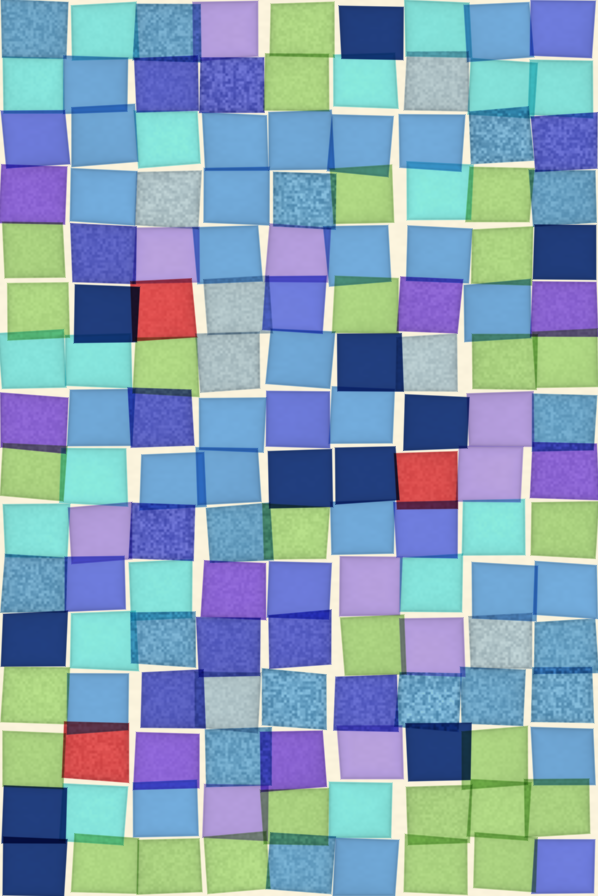
Give the GLSL for this pattern, as a Shadertoy shader.

```glsl
// A mosaic of translucent cut-paper tiles, 9 across and 16 down, on cream paper.
// Each pixel multiplies in the wonky four-sided tiles of its 3x3 neighbour cells;
// hashes pick every tile's place, outline, colour and grain.

#define GRID vec2(9.0, 16.0)      // tiles across and down
#define HALF_SIZE vec2(0.572, 0.506) // half tile, in row heights
#define SHIFT vec2(0.13, 0.095)   // random offset of a tile
#define SIDE_JITTER 0.035         // random push of each side
#define SIDE_SLOPE 0.055          // random slant of each side
#define TURN 0.05                 // random rotation
#define SOFTNESS 0.018            // edge blur
#define GRAIN_SCALE 21.0          // speckles per row height
#define RIM_SHADE 0.10            // darkening towards the rim
#define PAPER vec3(0.985, 0.955, 0.865)

const int COLOURS = 13;

// green, cyan, blue, grey-blue, steel, indigo, periwinkle,
// violet, lavender, navy, red, pink, khaki
const vec3 PALETTE[COLOURS] = vec3[](
    vec3(0.67, 0.85, 0.57), vec3(0.52, 0.92, 0.98), vec3(0.44, 0.68, 0.96),
    vec3(0.68, 0.78, 0.88), vec3(0.40, 0.64, 0.86), vec3(0.34, 0.38, 0.86),
    vec3(0.43, 0.50, 0.98), vec3(0.54, 0.40, 0.94), vec3(0.71, 0.64, 0.99),
    vec3(0.13, 0.25, 0.56), vec3(0.86, 0.31, 0.34), vec3(0.96, 0.63, 0.87),
    vec3(0.84, 0.78, 0.51));

// Share of the tiles, and strength of the speckle, for each colour
const float SHARE[COLOURS] = float[](
    0.19, 0.13, 0.13, 0.10, 0.10, 0.11, 0.05, 0.05, 0.06, 0.055, 0.045, 0.04, 0.04);
const float SPECKLE[COLOURS] = float[](
    0.25, 0.1, 0.0, 0.5, 1.0, 0.7, 0.0, 0.3, 0.0, 0.0, 0.4, 0.5, 0.6);

// Four random values from a cell and a seed
vec4 hash4(ivec2 cell, int seed) {
    uvec4 v = uvec4(cell.x + 64, cell.y + 64, seed, cell.x * 7 + cell.y * 13 + 999);
    v = v * 1664525u + 1013904223u;
    for (int i = 0; i < 2; i++) {
        v.x += v.y * v.w; v.y += v.z * v.x; v.z += v.x * v.y; v.w += v.y * v.z;
        v ^= v >> 16u;
    }
    return vec4(v & 65535u) / 65535.0;
}

float valueNoise(vec2 p, int seed) {
    ivec2 i = ivec2(floor(p));
    vec2 f = fract(p);
    f = f * f * (3.0 - 2.0 * f);
    float low = mix(hash4(i, seed).x, hash4(i + ivec2(1, 0), seed).x, f.x);
    float high = mix(hash4(i + ivec2(0, 1), seed).x, hash4(i + ivec2(1, 1), seed).x, f.x);
    return mix(low, high, f.y);
}

// Weighted choice from the palette
int pickColour(float r) {
    for (int i = 0; i < COLOURS; i++) {
        r -= SHARE[i];
        if (r < 0.0) return i;
    }
    return 0;
}

// Distance to a box whose four sides are pushed and slanted at random
float wonkyBox(vec2 p, ivec2 cell) {
    vec4 push = (hash4(cell, 2) - 0.5) * 2.0 * SIDE_JITTER;
    vec4 slope = (hash4(cell, 3) - 0.5) * 2.0 * SIDE_SLOPE;
    vec4 sides = vec4(p, -p) - vec4(HALF_SIZE, HALF_SIZE) - push - slope * p.yxyx;
    return max(max(sides.x, sides.y), max(sides.z, sides.w));
}

// Colour filter of one tile: white outside, tinted inside
vec3 tileFilter(vec2 p, ivec2 cell, vec2 cellSize, float grain, float blur) {
    vec4 place = hash4(cell, 1);
    vec2 centre = (vec2(cell) + 0.5) * cellSize + (place.xy - 0.5) * 2.0 * SHIFT;
    vec2 margin = HALF_SIZE + 0.03;
    centre = clamp(centre, margin, GRID * cellSize - margin);
    float a = (place.z - 0.5) * 2.0 * TURN;
    vec2 q = mat2(cos(a), sin(a), -sin(a), cos(a)) * (p - centre);
    float d = wonkyBox(q, cell);
    float cover = 1.0 - smoothstep(-blur, blur, d);

    vec4 look = hash4(cell, 4);
    int id = pickColour(look.x);
    vec3 tint = PALETTE[id] * (0.98 + 0.04 * look.y);

    // Brighter middle, darker rim, gentle slanted light
    float rim = exp(min(d, 0.0) * 10.0);
    tint *= 1.02 - RIM_SHADE * rim + 0.05 * dot(q, look.zw - 0.5);
    tint *= 1.0 - 0.07 * exp(-abs(d + 0.025) * 60.0);

    // Pale speckle, heavy on some tiles
    float strength = SPECKLE[id] * (0.4 + 0.6 * look.z);
    tint += (grain - 0.42) * 0.30 * strength;
    return mix(vec3(1.0), clamp(tint, 0.0, 1.0), cover);
}

void mainImage(out vec4 fragColor, in vec2 fragCoord) {
    // One unit is one row height
    float unit = iResolution.y / GRID.y;
    vec2 cellSize = iResolution.xy / GRID / unit;
    vec2 p = fragCoord / unit;
    ivec2 home = ivec2(floor(p / cellSize));
    float blur = max(SOFTNESS, 0.6 / unit);

    // Paper ground
    float fibre = valueNoise(p * vec2(9.0, 14.0), 7) - 0.5;
    float grain = valueNoise(p * GRAIN_SCALE, 8);
    vec3 colour = PAPER * (1.0 + 0.02 * fibre);

    // Overlapping tiles multiply
    for (int y = -1; y <= 1; y++)
    for (int x = -1; x <= 1; x++) {
        ivec2 cell = home + ivec2(x, y);
        if (any(lessThan(cell, ivec2(0))) || any(greaterThanEqual(cell, ivec2(GRID)))) continue;
        colour *= tileFilter(p, cell, cellSize, grain, blur);
    }
    fragColor = vec4(colour, 1.0);
}
```
